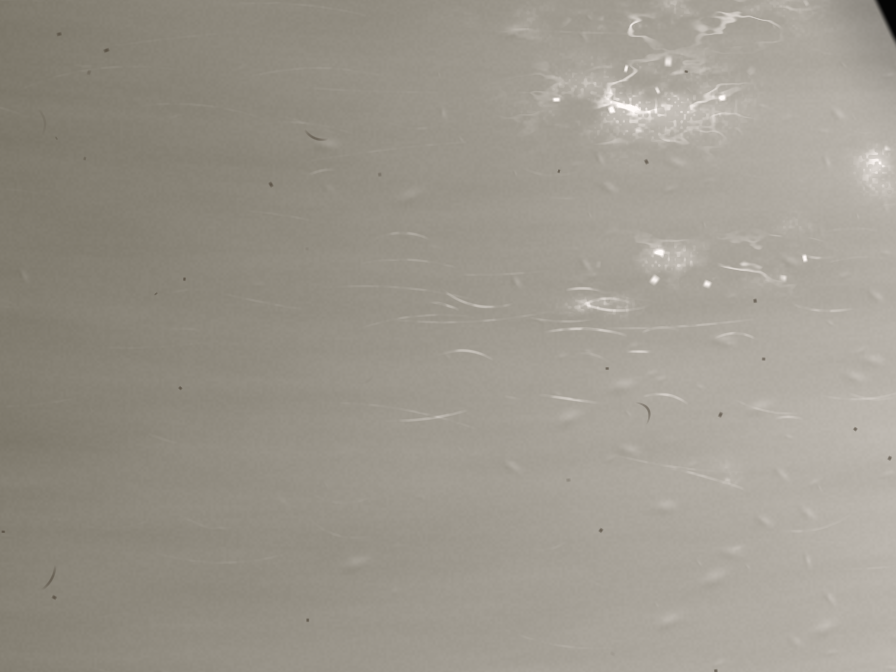
Reproduce this texture procedurally as a Shadertoy shader.

```glsl
// Draws a pale, glossy waxy skin with soft bands, fine scratches, bumps and wet glints.
const vec3 SHADE_COLOUR = vec3(0.49, 0.47, 0.42);
const vec3 LIGHT_COLOUR = vec3(0.86, 0.84, 0.82);
const vec3 SPECK_COLOUR = vec3(0.25, 0.21, 0.16);
const float LEFT_TONE = 0.04;
const float TONE_RISE = 0.56;
const float BAND_CONTRAST = 0.22;
const float GRAIN_CONTRAST = 0.045;
const float BUMP_CONTRAST = 0.20;
const float SCRATCH_GAIN = 0.50;
const float GLINT_GAIN = 1.15;

// Wet areas: centre xy, radii zw
const int WET_COUNT = 7;
const vec4 WET_AREAS[WET_COUNT] = vec4[](
    vec4(0.99, 0.970, 0.17, 0.030), vec4(0.95, 0.850, 0.12, 0.060),
    vec4(1.04, 0.610, 0.11, 0.032), vec4(1.18, 0.630, 0.025, 0.040),
    vec4(1.31, 0.755, 0.03, 0.035), vec4(1.08, 0.290, 0.018, 0.018),
    vec4(0.90, 0.545, 0.050, 0.014));

vec2 hash2(vec2 p) {
    vec3 q = fract(p.xyx * vec3(0.1031, 0.1030, 0.0973));
    q += dot(q, q.yzx + 33.33);
    return fract((q.xx + q.yz) * q.zy);
}

float noise(vec2 p) {
    vec2 i = floor(p), f = fract(p);
    f = f * f * (3.0 - 2.0 * f);
    return mix(mix(hash2(i).x, hash2(i + vec2(1, 0)).x, f.x),
               mix(hash2(i + vec2(0, 1)).x, hash2(i + vec2(1, 1)).x, f.x), f.y);
}

float fbm(vec2 p) {
    float sum = 0.0, gain = 0.533;
    for (int i = 0; i < 4; i++) {
        sum += gain * noise(p);
        p = mat2(0.96, 0.28, -0.28, 0.96) * p * 2.03 + 17.0;
        gain *= 0.5;
    }
    return sum;
}

vec2 turn(vec2 p, float angle) {
    float c = cos(angle), s = sin(angle);
    return vec2(c * p.x + s * p.y, c * p.y - s * p.x);
}

// Tapered, slightly bent strokes scattered one per cell
float strokes(vec2 p, vec2 cell, float halfLength, float width, float spread,
              float bend, float density, float seed) {
    float pixel = 1.0 / iResolution.y, ink = 0.0;
    for (int y = -1; y <= 1; y++)
    for (int x = -1; x <= 1; x++) {
        vec2 id = floor(p / cell) + vec2(x, y);
        vec2 place = hash2(id + seed), kind = hash2(id + seed + 41.0);
        vec2 q = turn(p - (id + place) * cell, (kind.y - 0.6) * spread);
        float reach = halfLength * mix(0.3, 1.0, fract(kind.y * 7.3));
        q.y += bend * (place.x - 0.5) * q.x * q.x / reach;
        float taper = max(1.0 - q.x * q.x / (reach * reach), 0.0);
        float line = 1.0 - smoothstep(0.3 * width, width + pixel, abs(q.y));
        ink = max(ink, line * taper * smoothstep(0.0, 0.12, density - kind.x));
    }
    return ink;
}

// Small raised dents, lit from the upper right
float bumps(vec2 p, float cell, float density, float seed) {
    float relief = 0.0;
    for (int y = -1; y <= 1; y++)
    for (int x = -1; x <= 1; x++) {
        vec2 id = floor(p / cell) + vec2(x, y);
        vec2 place = hash2(id + seed), kind = hash2(id + seed + 19.0);
        vec2 q = turn(p - (id + place) * cell, (kind.y - 0.7) * 1.8);
        q /= cell * mix(0.10, 0.24, kind.y) * vec2(1.0, 0.5);
        float shape = exp(-dot(q, q));
        relief += shape * (0.35 + q.y + 0.5 * q.x) * smoothstep(0.0, 0.1, density - kind.x);
    }
    return relief;
}

float wetness(vec2 p) {
    float wet = 0.0;
    for (int i = 0; i < WET_COUNT; i++) {
        vec2 q = (p - WET_AREAS[i].xy) / WET_AREAS[i].zw;
        wet = max(wet, exp(-dot(q, q)));
    }
    return wet;
}

void mainImage(out vec4 fragColor, in vec2 fragCoord) {
    vec2 p = fragCoord / iResolution.y;
    float across = fragCoord.x / iResolution.x;

    // Broad light and stretched, gently fanned bands
    vec2 flow = vec2(p.x, p.y + 0.10 * (p.y - 0.6) * p.x + 0.03 * sin(2.5 * p.x));
    float tone = LEFT_TONE + TONE_RISE * across - 0.13 * (p.y - 0.5);
    tone += BAND_CONTRAST * (fbm(flow * vec2(1.6, 5.0) + 3.0) - 0.45);
    tone += 0.07 * (fbm(flow * vec2(3.0, 38.0)) - 0.5);
    tone += GRAIN_CONTRAST * (noise(p * 260.0) - 0.5);

    // Dents crowd the right side
    float crowd = 0.10 + 0.35 * smoothstep(0.3, 1.0, across);
    tone += BUMP_CONTRAST * (bumps(p, 0.075, crowd, 5.0) + 0.6 * bumps(p, 0.035, 0.5 * crowd, 9.0));

    // Pale scratches gather near the centre right
    vec2 fromCentre = (p - vec2(0.89, 0.52)) / vec2(0.33, 0.22);
    float scratched = exp(-dot(fromCentre, fromCentre));
    float scratches = strokes(p, vec2(0.10, 0.035), 0.065, 0.0018, 0.6, 0.6, 0.06 + 0.5 * scratched, 3.0);
    scratches += 0.5 * strokes(p, vec2(0.16, 0.05), 0.14, 0.0014, 0.35, 0.4, 0.20 + 0.3 * scratched, 71.0);
    float broken = smoothstep(0.25, 0.75, noise(p * vec2(70.0, 110.0)));
    tone += SCRATCH_GAIN * scratches * (0.25 + 0.75 * broken) * (0.3 + 0.7 * scratched);

    // Glints: soft sheen, fine sparkle and sharp wet creases
    float wet = wetness(p);
    float patches = smoothstep(0.35, 0.75, fbm(p * vec2(14.0, 24.0) + 8.0));
    float ridge = 1.0 - abs(2.0 * fbm(p * vec2(9.0, 21.0) + 2.0) - 1.0);
    float crease = smoothstep(0.91, 0.99, ridge) * smoothstep(0.3, 0.7, noise(p * 22.0));
    float sparkle = smoothstep(0.45, 0.9, noise(p * 210.0));
    tone += GLINT_GAIN * wet * (patches * (0.30 + 0.35 * sparkle) + 0.7 * crease);
    float pinpoint = strokes(p, vec2(0.045), 0.010, 0.006, 5.0, 0.0, 0.45 * wet, 27.0);
    tone += 0.9 * pinpoint;

    vec3 colour = mix(SHADE_COLOUR, LIGHT_COLOUR, clamp(tone, -0.25, 1.4));

    // Dark dust and a few curled hairs
    float dust = strokes(p, vec2(0.09), 0.005, 0.0024, 6.0, 0.0, 0.20, 53.0);
    float hairs = strokes(p, vec2(0.20), 0.022, 0.0016, 5.0, 2.0, 0.22, 88.0);
    colour = mix(colour, SPECK_COLOUR, clamp(0.6 * dust + 0.45 * hairs, 0.0, 1.0));

    // The rounded edge falls into black at the upper right
    float rim = (across - 1.0) + 0.35 * (p.y - 1.0);
    colour *= 1.0 - 0.18 * smoothstep(-0.12, -0.02, rim) * smoothstep(0.7, 1.0, p.y);
    colour *= 1.0 - 0.97 * smoothstep(-0.027, -0.018, rim) * smoothstep(0.91, 0.95, p.y);
    fragColor = vec4(clamp(colour, 0.0, 1.0), 1.0);
}
```
